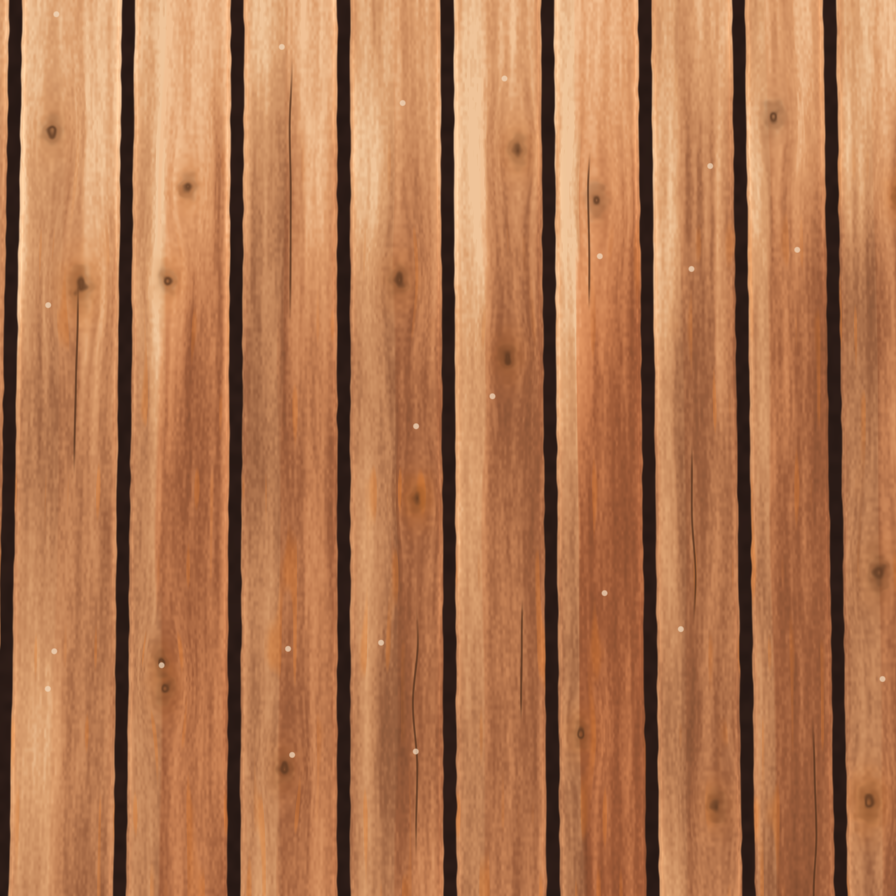
Write a Shadertoy shader that draws this texture.

```glsl
// Wall of upright timber planks split by narrow dark gaps that fan out slightly.
// Gap lines follow a quadratic in the plank index; grain is stretched noise,
// sun-bleached toward the top, with hashed knots, cracks and nail heads.

#define GAP_WIDTH 0.0140
#define BLEACH 1.55
#define GRAIN 1.0
#define KNOT_CHANCE 0.55
#define NAIL_CHANCE 0.50
#define CRACK_CHANCE 0.60

const vec3 GAP = vec3(0.165, 0.105, 0.085);
const vec3 BARK = vec3(0.33, 0.20, 0.12);
const vec3 BROWN = vec3(0.60, 0.38, 0.25);
const vec3 TAN = vec3(0.76, 0.52, 0.35);
const vec3 HONEY = vec3(0.86, 0.63, 0.44);
const vec3 PALE = vec3(0.94, 0.77, 0.60);
const vec3 RESIN = vec3(0.86, 0.48, 0.19);

float hash(vec2 p) {
    vec3 q = fract(p.xyx * 0.1031);
    q += dot(q, q.yzx + 33.33);
    return fract((q.x + q.y) * q.z);
}

float noise(vec2 p) {
    vec2 i = floor(p), f = fract(p);
    f = f * f * (3.0 - 2.0 * f);
    return mix(mix(hash(i), hash(i + vec2(1, 0)), f.x),
               mix(hash(i + vec2(0, 1)), hash(i + vec2(1, 1)), f.x), f.y);
}

// Gap line coefficients at height y: centre, spacing, narrowing to the right
vec3 fan(float y) {
    return mix(vec3(0.5026, 0.1170, 0.0020), vec3(0.4990, 0.1135, 0.0017), y);
}

float gapX(float k, float y) {
    vec3 c = fan(y);
    return c.x + k * (c.y - c.z * k);
}

// Plank index at a point: inverse of gapX
float plankCoord(vec2 p) {
    vec3 c = fan(p.y);
    return (c.y - sqrt(c.y * c.y - 4.0 * c.z * (p.x - c.x))) / (2.0 * c.z);
}

vec3 woodRamp(float t) {
    vec3 c = mix(BROWN * 0.82, BROWN, clamp(t + 1.0, 0.0, 1.0));
    c = mix(c, TAN, clamp(t, 0.0, 1.0));
    c = mix(c, HONEY, clamp(t - 1.0, 0.0, 1.0));
    return mix(c, PALE, clamp(t - 2.0, 0.0, 1.0));
}

void mainImage(out vec4 fragColor, in vec2 fragCoord) {
    vec2 p = fragCoord / iResolution.xy;
    float px = 1.0 / iResolution.x;
    float u = plankCoord(p), k = floor(u), f = u - k;
    float left = gapX(k, p.y), width = gapX(k + 1.0, p.y) - left;
    vec2 g = vec2(p.x - left + k * 3.7 + 40.0, p.y);  // grain space, unique per plank

    // Knots bend the grain; nail heads share the same cells
    float knot = 0.0, rings = 0.0, halo = 0.0, nail = 0.0, bend = 0.0;
    for (int i = 0; i < 4; i++) {
        vec2 id = vec2(k + 20.0, float(i) * 7.0 + 3.0);
        float r = mix(0.008, 0.014, hash(id + 51.0));
        vec2 d = p - vec2(left + width * mix(0.28, 0.78, hash(id)),
                          (float(i) + hash(id + 17.0)) * 0.24);
        float on = step(hash(id + 31.0), KNOT_CHANCE);
        float e = length(d * vec2(1.0, 0.62)) / r;
        e += 0.5 * (noise(d * 130.0 + id) - 0.5);
        knot += on * exp(-e * e * 1.6);
        halo += on * exp(-e * e * 0.35) * hash(id + 77.0);
        rings += on * exp(-e * e * 0.5) * sin(e * 8.0);
        bend += on * d.x * exp(-dot(d * vec2(1.0, 0.4), d * vec2(1.0, 0.4)) / (5.0 * r * r));
        vec2 n = p - vec2(left + width * mix(0.3, 0.7, hash(id + 91.0)),
                          (float(i) + hash(id + 63.0)) * 0.25);
        nail += step(hash(id + 41.0), NAIL_CHANCE) * smoothstep(0.0032 + px, 0.0032 - px, length(n));
    }
    g.x -= 0.65 * bend;
    g.x += 0.004 * (noise(vec2(k * 5.0 + 50.0, p.y * 5.0)) - 0.5);

    // Grain from broad bands to fine fibre
    float band = noise(g * vec2(52.0, 1.6)) - 0.5;
    float streak = noise(g * vec2(150.0, 5.0) + 9.0) - 0.5;
    float fibre = noise(g * vec2(330.0, 28.0)) - 0.5;
    float speck = noise(g * vec2(380.0, 190.0)) - 0.5;
    float cloud = noise(g * vec2(16.0, 6.0) + 5.0) - 0.5;
    float tone = 0.95 + GRAIN * (1.1 * band + 0.9 * streak + 0.55 * fibre + 0.55 * speck + 0.8 * cloud);

    // Heartwood lane on the right of each plank, strongest low down
    float edge = mix(0.28, 0.50, hash(vec2(k + 30.0, 4.0)));
    float lane = smoothstep(edge - 0.02, edge + 0.02, f + 0.08 * streak);
    float heart = 0.15 + 0.55 * hash(vec2(k + 11.0, 8.0)) + 0.6 * exp(-2.0 * (k - 1.0) * (k - 1.0));
    heart *= lane * (1.0 - 0.6 * smoothstep(0.55, 0.95, p.y));

    // Bleaching with a ragged, streaked lower limit
    float fade = smoothstep(0.45, 0.98, p.y + 0.25 * band + 0.12 * streak + 0.15 * cloud - 0.10 * (p.x - 0.5));
    tone += BLEACH * fade + 0.35 * (0.5 - p.x) - 0.9 * heart + 0.15 * rings;

    vec3 col = woodRamp(tone);
    col *= mix(vec3(1.0), vec3(1.02, 0.92, 0.86), clamp(heart, 0.0, 1.0));
    float fleck = smoothstep(0.80, 0.95, noise(g * vec2(120.0, 11.0) + 71.0)) * (1.0 - fade);
    col = mix(col, RESIN, clamp(0.45 * halo + 0.35 * fleck, 0.0, 0.7));
    col = mix(col, BARK, clamp(knot * (0.62 + 0.2 * rings), 0.0, 0.8));

    // One thin wandering crack on some planks
    vec2 cid = vec2(k + 60.0, 2.0);
    float along = abs(p.y - hash(cid)) / mix(0.07, 0.16, hash(cid + 5.0));
    float wander = 0.006 * (noise(vec2(p.y * 14.0, k + 60.0)) - 0.5);
    float across = abs(p.x - left - width * mix(0.4, 0.75, hash(cid + 9.0)) - wander);
    float crack = smoothstep(0.0010 + px, 0.0, across) * smoothstep(1.0, 0.6, along);
    col = mix(col, BARK, 0.8 * crack * step(hash(cid + 13.0), CRACK_CHANCE));
    col = mix(col, vec3(0.95, 0.85, 0.74), 0.75 * min(nail, 1.0));

    // Lit plank edges, then the gaps with slightly rough borders
    float near = floor(u + 0.5);
    float rough = 0.0016 * (noise(vec2(p.y * 60.0, near * 3.0 + step(near, u) + 50.0)) - 0.5);
    float d = abs(p.x - gapX(near, p.y)) - 0.5 * GAP_WIDTH + rough;
    col *= 1.0 + 0.10 * exp(-abs(d - 0.004) / 0.002);
    col = mix(GAP * (0.9 + 0.2 * noise(p * 90.0)), col, smoothstep(-px, px * 1.4, d));
    fragColor = vec4(clamp(col, 0.0, 1.0), 1.0);
}
```
